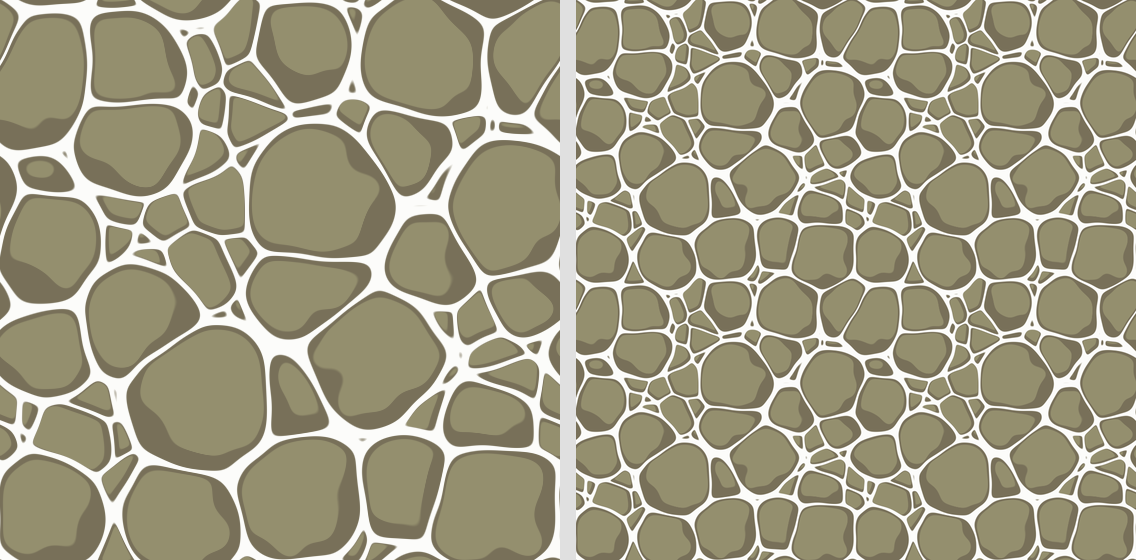
Left, the tile; right, the same tile 2 across and 2 down.
Write a Shadertoy shader that draws this texture.

```glsl
const float TAU = 6.2831853;
const vec3 MORTAR = vec3(0.99, 0.99, 0.98);
const vec3 SHADE = vec3(0.47, 0.44, 0.35);
const vec3 FACE = vec3(0.58, 0.56, 0.43);

// Layers of stones: cells per side, lowest and highest weight
const vec3 SLABS = vec3(5.0, 0.0, 0.016);
const vec3 CHIPS = vec3(12.0, -0.010, -0.004);

vec3 hash3(vec2 p, float seed) {
    vec3 q = vec3(dot(p, vec2(127.1, 311.7)),
                  dot(p, vec2(269.5, 183.3)),
                  dot(p, vec2(419.2, 371.9)));
    return fract(sin(q + seed * 17.3) * 43758.55);
}

// Layered sines with whole frequencies, so they wrap
float waves(vec2 p, float phase) {
    vec2 a = TAU * p;
    return 0.45 * sin(dot(a, vec2(4.0, 3.0)) + phase)
         + 0.35 * sin(dot(a, vec2(-5.0, 7.0)) + 2.0 * phase)
         + 0.20 * sin(dot(a, vec2(11.0, 6.0)) + 3.0 * phase);
}

// Site position and weight of one cell
vec3 stoneSite(vec2 cell, vec3 layer) {
    vec3 r = hash3(mod(cell, layer.x), layer.x);
    vec2 pos = (cell + 0.5 + 0.85 * (r.xy - 0.5)) / layer.x;
    return vec3(pos, mix(layer.y, layer.z, r.z));
}

float power(vec2 p, vec3 site) {
    vec2 d = p - site.xy;
    return dot(d, d) - site.z;
}

// Keep the site with the least weighted distance
void findStone(vec2 p, vec3 layer, inout vec3 stone, inout float best, inout float isChip) {
    vec2 base = floor(p * layer.x);
    for (int y = -2; y <= 2; y++)
    for (int x = -2; x <= 2; x++) {
        vec3 site = stoneSite(base + vec2(x, y), layer);
        float value = power(p, site);
        if (value < best) {
            best = value;
            stone = site;
            isChip = step(site.z, 0.0);
        }
    }
}

// Sum soft distances to the outline (x) and to the inset face (y)
void addEdges(vec2 p, vec3 layer, vec3 stone, float best, vec2 sharpness,
              vec2 inset, vec2 shadeDir, inout vec2 sums) {
    vec2 base = floor(p * layer.x);
    for (int y = -2; y <= 2; y++)
    for (int x = -2; x <= 2; x++) {
        vec3 site = stoneSite(base + vec2(x, y), layer);
        vec2 across = site.xy - stone.xy;
        float span = length(across);
        if (span < 0.0001) continue;
        float edge = (power(p, site) - best) / (2.0 * span);
        float facing = smoothstep(-0.1, 0.9, dot(across / span, shadeDir));
        float depth = inset.x + inset.y * facing;
        sums += exp(-sharpness * vec2(edge, edge - depth));
    }
}

void mainImage(out vec4 fragColor, in vec2 fragCoord) {
    vec2 uv = fragCoord / iResolution.xy;
    float pixel = 0.75 / min(iResolution.x, iResolution.y);

    // Slightly bent joints
    vec2 p = uv + 0.006 * vec2(waves(uv, 1.0), waves(uv.yx, 2.6));

    // Slabs, with chips in the wide corners between them
    vec3 stone = vec3(0.0);
    float best = 1000.0;
    float isChip = 0.0;
    findStone(p, SLABS, stone, best, isChip);
    findStone(p, CHIPS, stone, best, isChip);

    // Shade falls to the lower right, turning from stone to stone
    float turn = sin(TAU * dot(stone.xy, vec2(7.0, 11.0)));
    float angle = -1.1 + 1.2 * turn;
    vec2 shadeDir = vec2(cos(angle), sin(angle));
    float ripple = 0.8 + 0.9 * waves(uv, 4.0 + turn);
    vec2 inset = mix(vec2(0.008, 0.030 * ripple), vec2(0.005, 0.010), isChip);
    vec2 sharpness = mix(vec2(120.0, 95.0), vec2(260.0, 280.0), isChip);

    vec2 sums = vec2(0.0);
    addEdges(p, SLABS, stone, best, sharpness, inset, shadeDir, sums);
    addEdges(p, CHIPS, stone, best, sharpness, inset, shadeDir, sums);
    vec2 depth = -log(sums) / sharpness;

    // Paint mortar, shaded rim and face
    float gap = 0.0037 + 0.0014 * waves(uv.yx, 0.7);
    float body = smoothstep(-pixel, pixel, depth.x - gap);
    float top = smoothstep(-pixel, pixel, depth.y);
    vec3 color = mix(MORTAR, mix(SHADE, FACE, top), body);
    fragColor = vec4(color, 1.0);
}
```
